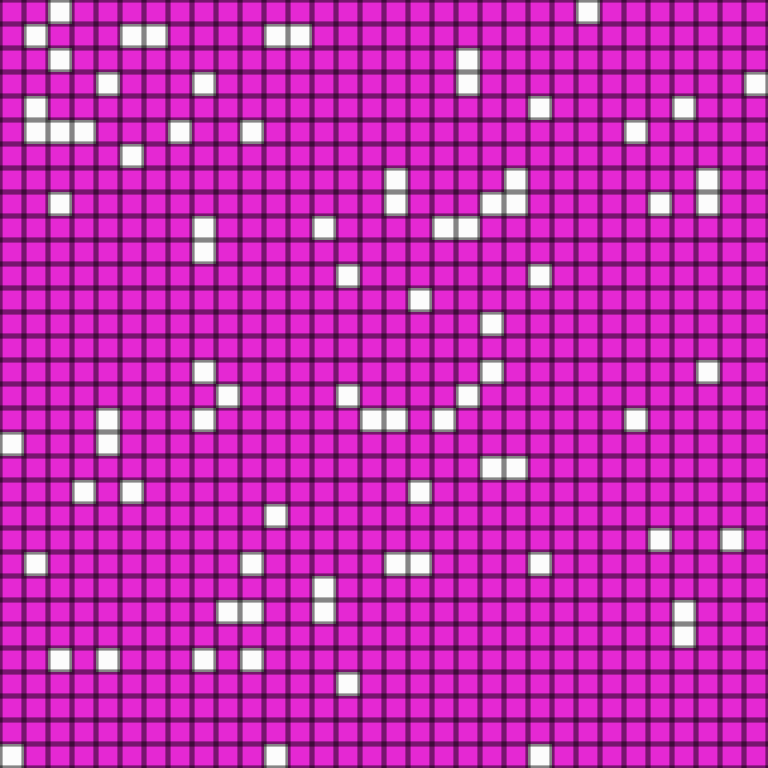
This pattern is drawn by a WebGL 2 fragment shader. Its source:

```glsl
#version 300 es
precision highp float;

uniform vec2 u_resolution;
out vec4 fragColor;

const float CELLS = 32.0;
const float LINE_WIDTH = 0.217;     // fraction of a cell
const float LINE_SHADE = 0.525;     // light kept under one line
const float WHITE_SHARE = 0.088;    // fraction of lit cells
const vec3 MAGENTA = vec3(0.897, 0.157, 0.827);
const vec3 WHITE = vec3(0.99);

// Integer hash of a cell index, returned in 0..1
float hashCell(ivec2 cell) {
    uvec2 q = uvec2(cell) * uvec2(1597334677u, 3812015801u);
    uint n = (q.x ^ q.y) * 1597334677u;
    n = (n ^ (n >> 15)) * 2246822519u;
    n ^= n >> 13;
    return float(n >> 8) / 16777216.0;
}

// Coverage of the lines centred on whole numbers, per axis
vec2 gridLines(vec2 p, float width, vec2 pixel) {
    vec2 distanceToLine = 0.5 - abs(fract(p) - 0.5);
    return clamp((0.5 * width - distanceToLine) / pixel + 0.5, 0.0, 1.0);
}

// Flat colour of one cell, a few of them white
vec3 cellColor(vec2 p, float whiteShare) {
    float lit = step(hashCell(ivec2(floor(p))), whiteShare);
    return mix(MAGENTA, WHITE, lit);
}

void main() {
    vec2 p = gl_FragCoord.xy / u_resolution * CELLS;
    vec2 pixel = CELLS / u_resolution;

    // Translucent lines darken twice where they cross
    vec2 shade = mix(vec2(1.0), vec2(LINE_SHADE), gridLines(p, LINE_WIDTH, pixel));
    vec3 color = cellColor(p, WHITE_SHARE) * shade.x * shade.y;

    fragColor = vec4(color, 1.0);
}
```
